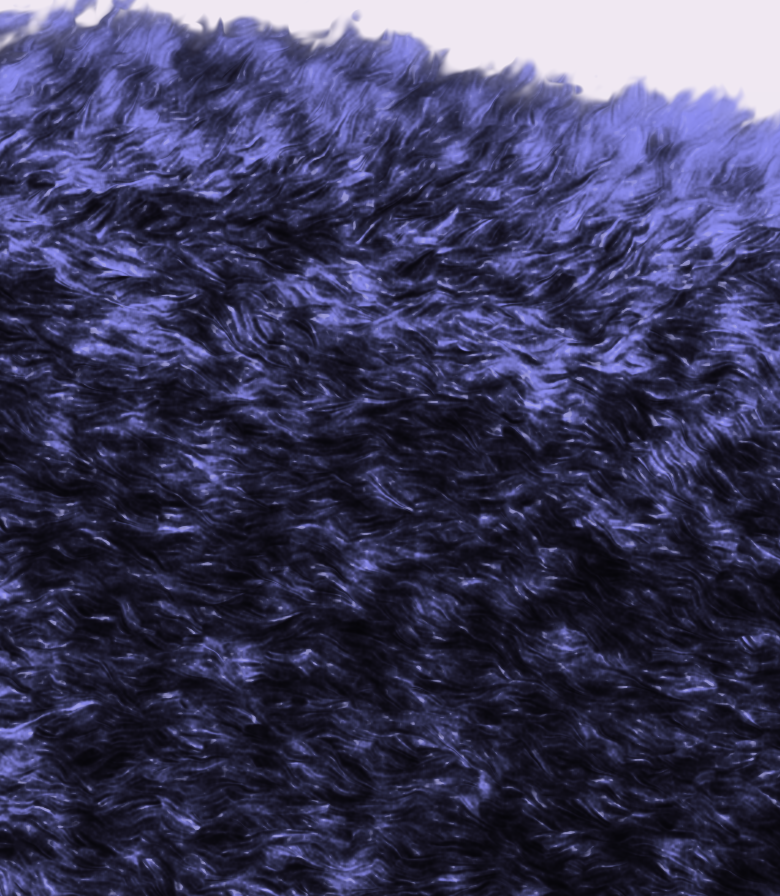
Give the GLSL for this texture, as a Shadertoy shader.

```glsl
const vec3 BACKDROP = vec3(0.94, 0.91, 0.95);
const vec3 FUR_TINT = vec3(0.58, 0.585, 1.0);
const vec3 SHADOW_TINT = vec3(0.62, 0.54, 1.0);
const vec3 GLINT = vec3(0.69, 0.68, 0.88);

const int STEPS = 17;
const float STEP_LENGTH = 0.0023;
const float TUFT_SCALE = 34.0;
const float LOCK_SCALE = 100.0;
const float HAIR_SCALE = 270.0;
const float BLOTCH_SCALE = 8.0;

const float MEDIAN_TONE = 0.245;
const float TONE_FLOOR = 0.022;
const float TUFT_CONTRAST = 2.0;
const float LOCK_CONTRAST = 2.3;
const float HAIR_CONTRAST = 4.4;
const float GRAIN_CONTRAST = 0.4;
const float BLOTCH_CONTRAST = 1.25;
const float CREST_LIGHT = 0.80;
const float BASE_LIGHT = -0.36;

const float CREST_ANGLE = 0.85;
const float BODY_ANGLE = -0.34;
const float ANGLE_SPREAD = 0.6;
const float FRIZZ = 0.9;
const float LAYER_TURN = 0.26;
const float EDGE_RAGGED = 0.05;
const float EDGE_SOFT = 0.011;

float hash(vec2 p) {
    vec3 q = fract(p.xyx * 0.1031);
    q += dot(q, q.yzx + 33.33);
    return fract((q.x + q.y) * q.z);
}

float noise(vec2 p) {
    vec2 cell = floor(p);
    vec2 f = fract(p);
    f = f * f * (3.0 - 2.0 * f);
    float low = mix(hash(cell), hash(cell + vec2(1, 0)), f.x);
    float high = mix(hash(cell + vec2(0, 1)), hash(cell + 1.0), f.x);
    return mix(low, high, f.y);
}

// Height of the fur's upper outline
float crest(float x) {
    return 0.988 - 0.125 * smoothstep(0.17, 0.96, x)
                 - 0.015 * (1.0 - smoothstep(0.0, 0.13, x));
}

// Fur stands up at the crest and lies down below it
float furAngle(vec2 p) {
    float lying = smoothstep(0.0, 0.4, crest(p.x) - p.y);
    float angle = mix(CREST_ANGLE, BODY_ANGLE, lying);
    angle += ANGLE_SPREAD * (noise(p * 6.0 + 41.0) - 0.5);
    angle += 0.6 * (noise(p * 22.0 + 13.0) - 0.5);
    return angle;
}

// Tufts, locks, hairs and short glints, smeared from tip to root
vec4 combFur(vec2 p, float turn) {
    vec4 sum = vec4(0.0);
    vec2 weights = vec2(0.0);
    vec2 seed = vec2(17.0, 31.0) * turn;
    float angle = furAngle(p) + turn;
    for (int i = 0; i < STEPS; i++) {
        float along = float(i) / float(STEPS);
        float tip = 1.0 - along;
        float near = 1.0 - smoothstep(0.0, 0.3, along);
        float hair = noise(p * HAIR_SCALE + seed + 7.0);
        sum += vec4(tip * noise(p * TUFT_SCALE + 3.0),
                    tip * noise(p * LOCK_SCALE + seed + 19.0),
                    tip * hair, near * hair);
        weights += vec2(tip, near);
        float bend = angle + FRIZZ * (noise(p * 75.0 + seed + 53.0) - 0.5);
        p -= vec2(cos(bend), sin(bend)) * STEP_LENGTH;
    }
    return sum / weights.xxxy;
}

void mainImage(out vec4 fragColor, in vec2 fragCoord) {
    vec2 p = fragCoord / iResolution.y;
    float depth = crest(p.x) - p.y;
    float focus = mix(0.4, 1.0, smoothstep(0.02, 0.2, depth));

    // Two overlapping layers of locks
    float overlap = smoothstep(0.38, 0.62, noise(p * vec2(42.0, 60.0) + 67.0));
    vec4 fur = mix(combFur(p, LAYER_TURN), combFur(p, -LAYER_TURN), overlap);

    // Broad light and shade
    float light = mix(CREST_LIGHT, BASE_LIGHT, smoothstep(0.03, 0.6, depth));
    light -= 0.3 * p.x * smoothstep(0.2, 0.7, depth);
    float blotch = 0.55 * noise(p * BLOTCH_SCALE + 5.0)
                 + 0.45 * noise(p * BLOTCH_SCALE * 2.1 + 29.0);
    light += BLOTCH_CONTRAST * (blotch - 0.5);

    // Strand relief
    float grain = noise(p * 330.0 + 83.0) - 0.5;
    light += TUFT_CONTRAST * (fur.x - 0.5);
    light += LOCK_CONTRAST * (fur.y - 0.5) * focus;
    light += (HAIR_CONTRAST * (fur.z - 0.5) + GRAIN_CONTRAST * grain) * focus;
    float tone = TONE_FLOOR + MEDIAN_TONE * exp(light);
    tone = min(tone, 0.55 + 0.4 * (1.0 - exp(-max(tone - 0.55, 0.0) / 0.4)));

    // Colour and pale hair glints
    vec3 color = tone * mix(SHADOW_TINT, FUR_TINT, smoothstep(0.05, 0.3, tone));
    float glint = smoothstep(0.68, 0.86, fur.w) * focus * smoothstep(0.12, 0.5, tone);
    color = mix(color, GLINT, 0.6 * glint);

    // Frizzy, slightly blurred outline
    float outline = depth + EDGE_RAGGED * (fur.x - 0.5) + 0.045 * (fur.y - 0.5);
    color = mix(color, GLINT, 0.35 * (1.0 - smoothstep(0.0, 0.04, outline)));
    vec3 backdrop = BACKDROP + 0.015 * (p.y - 0.95);
    color = mix(backdrop, color, smoothstep(-EDGE_SOFT, EDGE_SOFT, outline));
    fragColor = vec4(color, 1.0);
}
```
